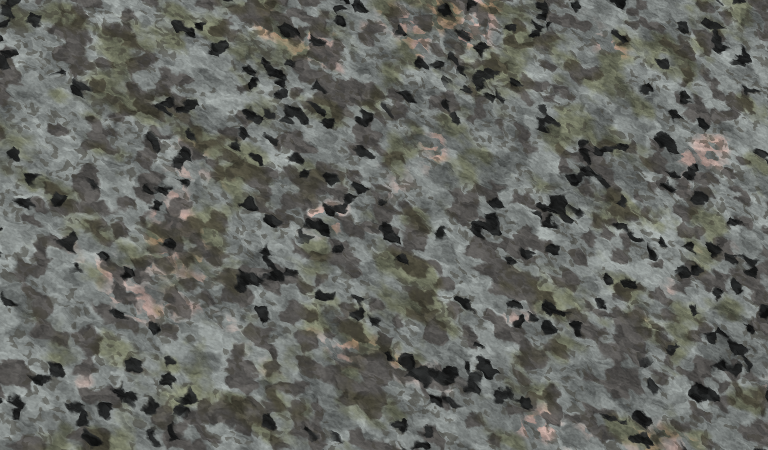
A WebGL 2 fragment shader for this texture:

```glsl
#version 300 es
precision highp float;
// Polished granite: grey feldspar with smoky quartz, black mica, olive stains and pink flecks.

#define FELDSPAR_SIZE 0.050
#define QUARTZ_SIZE 0.030
#define MICA_SIZE 0.025
#define SPECK_SIZE 0.011
#define QUARTZ_SHARE 0.27
#define MICA_SHARE 0.085
#define SPECK_SHARE 0.13
#define GRAIN_TILT -0.45
#define GRAIN_STRETCH 1.25
#define RECESSION 0.17
#define ROUGHNESS 0.014
#define FELDSPAR_TONE 0.495

uniform vec2 u_resolution;
out vec4 fragColor;

float hash(vec2 p) {
    vec3 h = fract(p.xyx * 0.1031);
    h += dot(h, h.yzx + 33.33);
    return fract((h.x + h.y) * h.z);
}

vec2 hash2(vec2 p) {
    return vec2(hash(p + 17.3), hash(p + 71.9));
}

float noise(vec2 p) {
    vec2 cell = floor(p), f = fract(p);
    f = f * f * (3.0 - 2.0 * f);
    float low = mix(hash(cell), hash(cell + vec2(1, 0)), f.x);
    float high = mix(hash(cell + vec2(0, 1)), hash(cell + vec2(1, 1)), f.x);
    return mix(low, high, f.y);
}

float fbm(vec2 p) {
    float sum = 0.0, weight = 0.533;
    for (int i = 0; i < 4; i++) {
        sum += weight * noise(p);
        p = mat2(1.6, 1.2, -1.2, 1.6) * p + 9.7;
        weight *= 0.5;
    }
    return sum;
}

// Random tone per crystal, blended only close to the borders.
float crystalTone(vec2 p) {
    vec2 base = floor(p);
    float sum = 0.0, total = 0.0;
    for (int y = -1; y <= 1; y++)
        for (int x = -1; x <= 1; x++) {
            vec2 id = base + vec2(x, y);
            float weight = exp(-14.0 * length(id + hash2(id) - p));
            sum += weight * hash(id + 5.1);
            total += weight;
        }
    return sum / total;
}

// Coverage of a mineral: cells picked at random, more often inside clusters.
float grainMask(vec2 p, float share, float clusterScale, float softness) {
    vec2 base = floor(p);
    float inside = 4.0, outside = 4.0;
    for (int y = -1; y <= 1; y++)
        for (int x = -1; x <= 1; x++) {
            vec2 id = base + vec2(x, y);
            float d = length(id + hash2(id) - p);
            float cluster = smoothstep(0.25, 0.75, noise(id * clusterScale + 3.7));
            if (hash(id + 29.4) < 2.0 * share * cluster) inside = min(inside, d);
            else outside = min(outside, d);
        }
    return smoothstep(-softness, softness, outside - inside);
}

void main() {
    vec2 uv = gl_FragCoord.xy / u_resolution.y;

    // Grains shrink towards the upper right and lie along a tilted axis.
    vec2 p = uv * (1.0 + RECESSION * (0.5 * uv.x + uv.y)) + 2.0;
    float c = cos(GRAIN_TILT), s = sin(GRAIN_TILT);
    p = vec2((c * p.x + s * p.y) / GRAIN_STRETCH, c * p.y - s * p.x) + 4.0;
    vec2 warp = vec2(fbm(p * 38.0), fbm(p * 38.0 + 53.0)) - 0.5;
    vec2 q = p + ROUGHNESS * 2.2 * warp;

    // Feldspar: crystals, cloudy patches and fine cleavage streaks.
    float crystal = crystalTone(q / FELDSPAR_SIZE);
    float shard = crystalTone(q / (0.4 * FELDSPAR_SIZE) + 40.0);
    float cloud = fbm(p * 9.0 + 21.0) - 0.5;
    float streak = fbm(q * vec2(55.0, 160.0)) - 0.5;
    float grit = noise(p * 230.0) - 0.5;
    float tone = FELDSPAR_TONE + 0.17 * (crystal - 0.5) + 0.13 * (shard - 0.5)
               + 0.16 * cloud + 0.17 * streak + 0.07 * grit;
    vec3 color = tone * vec3(0.975, 1.015, 1.0);

    // Pink flecks on the paler crystals.
    float pink = smoothstep(0.64, 0.78, fbm(p * 7.0 + 63.0)) * smoothstep(0.3, 0.7, shard);
    color = mix(color, (tone + 0.08) * vec3(1.12, 0.97, 0.92), pink);

    // Smoky quartz, partly translucent.
    float quartz = grainMask(q / QUARTZ_SIZE + 11.0, QUARTZ_SHARE, 0.4, 0.2);
    float smoke = 0.30 + 0.12 * (shard - 0.5) + 0.10 * streak + 0.04 * grit;
    color = mix(color, smoke * vec3(1.03, 1.0, 0.97), 0.92 * quartz);

    // Olive stains and small dark specks.
    float stain = smoothstep(0.50, 0.72, fbm(p * 13.0 + 87.0));
    color *= mix(vec3(1.0), vec3(0.82, 0.81, 0.66), 0.85 * stain);
    float speck = grainMask(q / SPECK_SIZE + 31.0, SPECK_SHARE, 0.2, 0.3);
    color = mix(color, vec3(0.25, 0.24, 0.21), 0.5 * speck);

    // Black mica with a faint green sheen.
    float mica = grainMask(q / MICA_SIZE + 77.0, MICA_SHARE, 0.33, 0.2);
    float sheen = 0.115 + 0.10 * (shard - 0.5) + 0.12 * streak;
    color = mix(color, max(sheen, 0.04) * vec3(0.96, 1.0, 1.0), 0.95 * mica);

    fragColor = vec4(clamp(color, 0.0, 1.0), 1.0);
}
```
